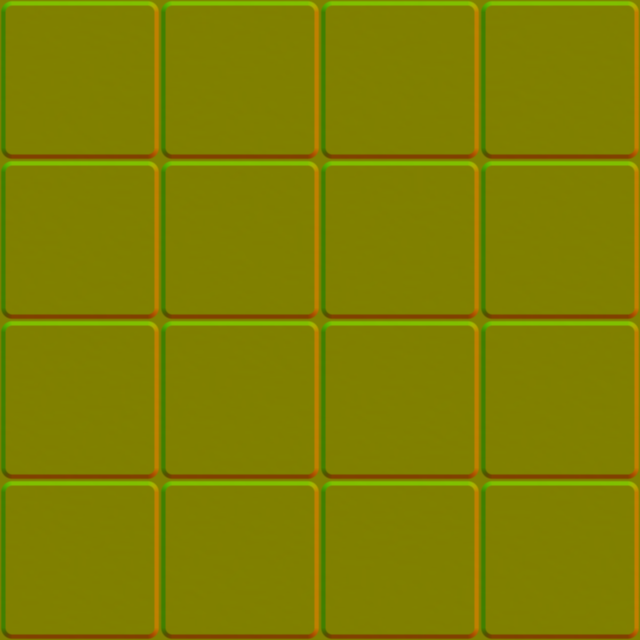
Reproduce this texture map procedurally as a WebGL 2 fragment shader.

```glsl
#version 300 es
precision highp float;
// Two-channel normal map of a grid of square tiles with rounded, bevelled edges and faint grain.

#define REPEATS 4.0         // tiles across and down
#define JOINT 0.042         // flat tile edge to joint centre, in tiles
#define CORNER 0.035        // corner radius, in tiles
#define RAMP 0.015          // softness of the bevel, in tiles
#define BEVEL_TILT 0.25     // peak slope on the bevel
#define GRAIN_TILT 0.009    // slope of the surface grain
#define GRAIN_CELLS vec2(80.0, 128.0)

uniform vec2 u_resolution;
out vec4 fragColor;

const vec3 FLAT_COLOR = vec3(0.502, 0.502, 0.0);

// Integer hash to 0..1
float hash(vec2 cell) {
    uvec2 v = uvec2(cell) * uvec2(1597u, 3812u) + uvec2(71u, 193u);
    uint h = v.x * 2654u ^ (v.y * 40503u);
    h = (h ^ (h >> 15u)) * 739397u;
    h = (h ^ (h >> 13u)) * 668265u;
    return float((h ^ (h >> 16u)) & 65535u) / 65535.0;
}

// Value noise that wraps after the given number of cells
float wrappedNoise(vec2 uv, vec2 cells) {
    vec2 p = uv * cells;
    vec2 base = floor(p);
    vec2 f = p - base;
    f = f * f * (3.0 - 2.0 * f);
    vec2 lo = mod(base, cells);
    vec2 hi = mod(base + 1.0, cells);
    float bottom = mix(hash(lo), hash(vec2(hi.x, lo.y)), f.x);
    float top = mix(hash(vec2(lo.x, hi.y)), hash(hi), f.x);
    return mix(bottom, top, f.y);
}

float grainHeight(vec2 uv) {
    return 0.6 * wrappedNoise(uv, GRAIN_CELLS)
         + 0.4 * wrappedNoise(uv, GRAIN_CELLS * 0.5);
}

// Slope of the grain by central differences
vec2 grainSlope(vec2 uv) {
    vec2 e = vec2(0.5 / GRAIN_CELLS.y, 0.0);
    return vec2(grainHeight(uv - e.xy) - grainHeight(uv + e.xy),
                grainHeight(uv - e.yx) - grainHeight(uv + e.yx));
}

// Outward slope of the bevel around a rounded square
vec2 bevelSlope(vec2 p) {
    vec2 outside = max(abs(p) - (0.5 - JOINT - CORNER), 0.0);
    float reach = length(outside);
    float d = reach - CORNER;
    float rise = smoothstep(0.0, RAMP, d);
    float fall = 1.0 - smoothstep(JOINT - RAMP, JOINT, d);
    return sign(p) * outside / max(reach, 0.0001) * rise * fall;
}

void main() {
    vec2 uv = gl_FragCoord.xy / u_resolution;
    vec2 tile = fract(uv * REPEATS) - 0.5;

    // Slopes to the right and upward go to red and green
    vec2 slope = BEVEL_TILT * bevelSlope(tile) + GRAIN_TILT * grainSlope(uv);
    fragColor = vec4(FLAT_COLOR + vec3(slope, 0.0), 1.0);
}
```
